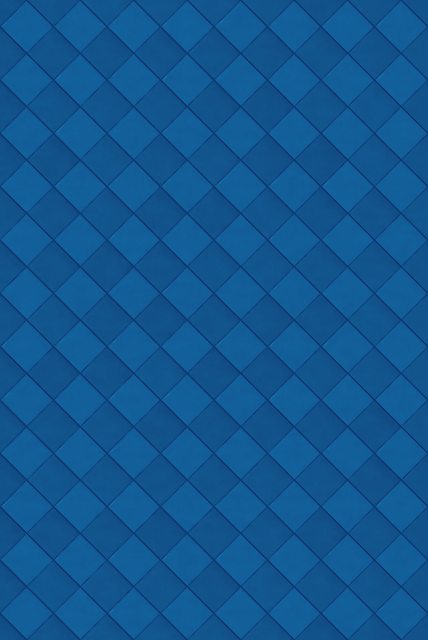
Reproduce this pattern procedurally as a WebGL 2 fragment shader.

```glsl
#version 300 es
precision highp float;

#define GRID vec2(8.0, 12.0)
#define LIGHT_BLUE vec3(0.070, 0.373, 0.603)
#define DARK_BLUE vec3(0.070, 0.329, 0.550)
#define SEAM_BLUE vec3(0.050, 0.195, 0.425)
#define SEAM_HALF_WIDTH 0.013
#define SOFT_SEAM 0.72
#define BEVEL_WIDTH 0.035
#define TONE_VARIATION 0.020
#define DARK_SHADE 0.020
#define GRAIN 0.016
#define GLINT 0.075

uniform vec2 u_resolution;
out vec4 fragColor;

const float HALF_SIDE = 0.35355;
const vec3 TINT = vec3(0.1, 1.0, 1.0);

float hash(vec2 p) {
    vec3 q = fract(p.xyx * vec3(0.1031, 0.1030, 0.0973));
    q += dot(q, q.yzx + 33.33);
    return fract((q.x + q.y) * q.z);
}

// Dot product of a lattice gradient with the offset; the lattice wraps at period
float corner(vec2 cell, vec2 offset, vec2 period) {
    float angle = 6.28319 * hash(mod(cell, period));
    return dot(vec2(cos(angle), sin(angle)), offset);
}

float gradientNoise(vec2 p, vec2 period) {
    vec2 i = floor(p), f = fract(p);
    vec2 u = f * f * f * (f * (f * 6.0 - 15.0) + 10.0);
    vec2 e = vec2(1.0, 0.0);
    float low = mix(corner(i, f, period), corner(i + e, f - e, period), u.x);
    float high = mix(corner(i + e.yx, f - e.yx, period), corner(i + 1.0, f - 1.0, period), u.x);
    return mix(low, high, u.y);
}

// Antialiased coverage of a line around distance zero
float seam(float dist, float halfWidth, float px) {
    return 1.0 - smoothstep(halfWidth - 0.5 * px, halfWidth + 0.5 * px, dist);
}

void main() {
    vec2 p = gl_FragCoord.xy / u_resolution * GRID;
    float px = GRID.y / u_resolution.y;

    // Light diamonds sit at cell centres, dark ones at cell corners
    vec2 f = fract(p) - 0.5;
    float edge = (abs(f.x) + abs(f.y) - 0.5) * 0.70711;
    bool isLight = edge < 0.0;
    vec2 id = isLight ? floor(p) : mod(floor(p + 0.5), GRID);
    vec2 q = isLight ? f : fract(p + 0.5) - 0.5;

    // Rotated axes: along rises to the upper right, across to the lower right
    float along = (q.x + q.y) * 0.70711;
    float across = (q.x - q.y) * 0.70711;
    float fallingEdge = HALF_SIDE - abs(along);
    float risingEdge = HALF_SIDE - abs(across);

    // Flat tones with a small change from diamond to diamond
    float blend = smoothstep(-0.5 * px, 0.5 * px, edge);
    vec3 color = mix(LIGHT_BLUE, DARK_BLUE, blend);
    float tone = hash(id + (isLight ? 3.0 : 41.0)) - 0.5;
    color += TONE_VARIATION * tone * TINT * (isLight ? 0.3 : 1.0);

    // Dark diamonds deepen toward their upper right rim
    float depth = smoothstep(0.05, HALF_SIDE, along);
    color -= DARK_SHADE * depth * TINT * (isLight ? 0.15 : 1.0);

    // Painted grain in three scales
    float grain = gradientNoise(p * vec2(3.0, 5.0), GRID * vec2(3.0, 5.0));
    grain += 0.6 * gradientNoise(p * 10.0, GRID * 10.0);
    grain += 0.5 * gradientNoise(p * 19.0, GRID * 19.0);
    color += GRAIN * grain * TINT;

    // Bevel: light above the lower left seam, shade along the other rims
    float bevel = exp(-fallingEdge / BEVEL_WIDTH) * -sign(along);
    bevel -= 0.6 * exp(-risingEdge / BEVEL_WIDTH) * sign(across);
    color += 0.015 * bevel * TINT;

    // Crisp falling seams, fainter and uneven rising seams
    float wear = gradientNoise(p * 6.0, GRID * 6.0);
    float falling = seam(fallingEdge, SEAM_HALF_WIDTH, px) * (0.95 + 0.2 * wear);
    float rising = seam(risingEdge, SEAM_HALF_WIDTH * 0.8, px) * SOFT_SEAM * (0.9 + 0.8 * wear);
    color = mix(color, SEAM_BLUE, clamp(max(falling, rising), 0.0, 1.0));

    // Broken glint inside the upper left edge, near the left corner
    float reach = along + HALF_SIDE;
    float glint = seam(abs(across + HALF_SIDE - 0.03), 0.008, px);
    glint *= smoothstep(0.03, 0.07, reach) * (1.0 - smoothstep(0.14, 0.30, reach));
    glint *= smoothstep(-0.15, 0.25, wear) * (isLight ? 1.0 : 0.3);
    color += GLINT * glint * vec3(0.5, 1.0, 1.0);

    fragColor = vec4(color, 1.0);
}
```
